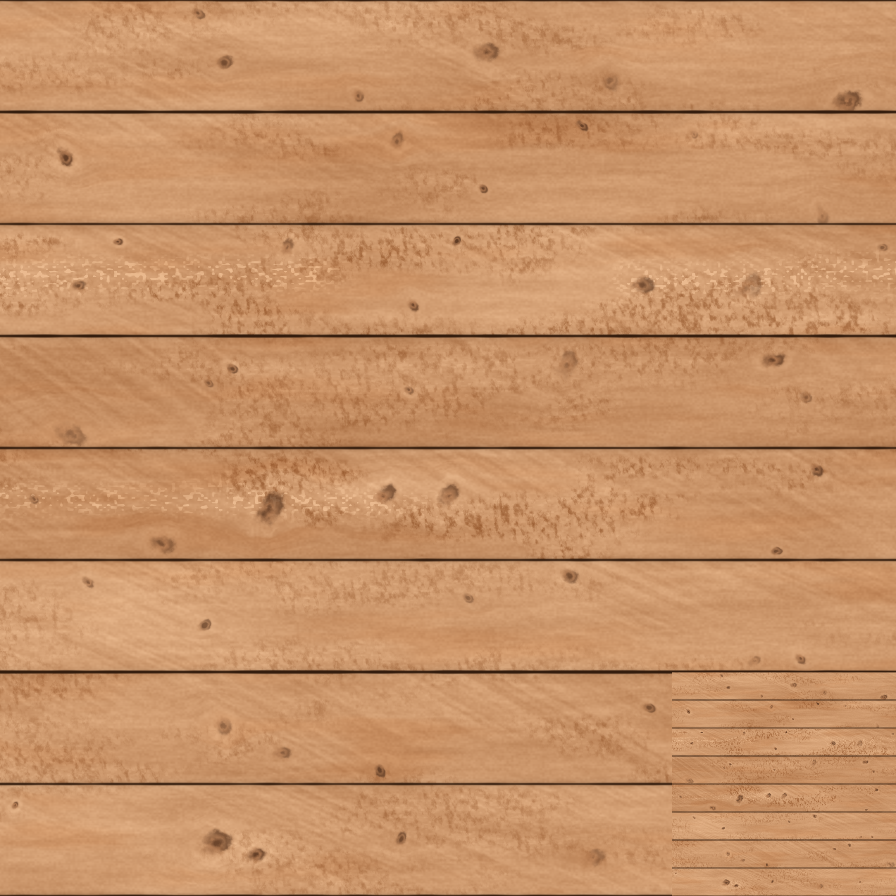
Give the GLSL for this texture, as a three.js fragment shader.

```glsl
// Eight horizontal pine boards with knots, saw marks and dark gaps, plus a quarter-size repeat in the lower right corner.
#define PLANKS 8.0
#define KNOTS 8
#define GAP_HALF_WIDTH 0.0014
#define EDGE_SOFTNESS 0.0012
#define INSET_SIZE 0.25
#define GRAIN_STRENGTH 0.72
#define SAW_STRENGTH 0.42
#define WOOD_DARK vec3(0.725, 0.505, 0.335)
#define WOOD_LIGHT vec3(0.855, 0.655, 0.485)
#define KNOT_BROWN vec3(0.60, 0.40, 0.26)
#define KNOT_CORE vec3(0.32, 0.19, 0.11)
#define GAP_COLOR vec3(0.20, 0.11, 0.05)

varying vec2 vUv;

float hash(vec2 p) {
  vec3 q = fract(p.xyx * vec3(0.1031, 0.1030, 0.0973));
  q += dot(q, q.yzx + 33.33);
  return fract((q.x + q.y) * q.z);
}

float noise(vec2 p) {
  vec2 i = floor(p), f = fract(p);
  f = f * f * (3.0 - 2.0 * f);
  return mix(mix(hash(i), hash(i + vec2(1.0, 0.0)), f.x),
             mix(hash(i + vec2(0.0, 1.0)), hash(i + 1.0), f.x), f.y);
}

float fbm(vec2 p) {
  float sum = 0.0, amplitude = 0.5;
  for (int i = 0; i < 4; i++) {
    sum += amplitude * noise(p);
    p = mat2(0.995, 0.1, -0.1, 0.995) * p * 2.03 + 17.3;
    amplitude *= 0.5;
  }
  return sum / 0.9375;
}

vec3 boards(vec2 uv, float zoom) {
  float row = floor(uv.y * PLANKS);
  vec2 p = vec2(uv.x * PLANKS, fract(uv.y * PLANKS)); // one unit = board height
  vec2 shift = vec2(row * 37.0 + 11.0, row * 53.0 + 7.0);
  float seed = hash(shift);
  float weathered = 1.0 - step(0.5, abs(abs(row - 4.0) - 1.0));
  float detail = inversesqrt(zoom);

  // Knots: bend the grain, then layer halo, stain, body, rim and core
  float bend = 0.0, halo = 0.0, stain = 0.0, body = 0.0, core = 0.0;
  float wobble = fbm(p * 12.0 + shift) - 0.5;
  for (int i = 0; i < KNOTS; i++) {
    vec2 id = vec2(float(i) * 19.0 + 3.0, row * 29.0 + 5.0);
    float size = hash(id + 71.0);
    float radius = mix(0.03, 0.105, size * size);
    float present = step(0.3 - 0.25 * weathered, hash(id + 131.0));
    float strength = present * mix(0.35, 1.0, hash(id + 211.0));
    vec2 center = vec2((float(i) + hash(id)) / float(KNOTS) * PLANKS, mix(0.06, 0.94, hash(id + 43.0)));
    vec2 d = p - center;
    d.x = mod(d.x + 0.5 * PLANKS, PLANKS) - 0.5 * PLANKS;
    float angle = (hash(id + 17.0) - 0.5) * 2.4;
    vec2 q = mat2(cos(angle), sin(angle), -sin(angle), cos(angle)) * d;
    float r = length(q * vec2(0.8, 1.15)) / radius + wobble * 1.1;
    bend -= present * d.y * exp(-0.1 * r * r);
    halo += strength * exp(-2.5 * (r - 1.75) * (r - 1.75));
    stain += strength * exp(-0.16 * r * r - 3.0 * d.y * d.y / (radius * radius) * 0.1);
    body = max(body, strength * (1.0 - smoothstep(0.5, 1.4, r)));
    float rim = exp(-12.0 * (r - 0.95) * (r - 0.95)) * smoothstep(-0.3, 0.9, q.x / radius);
    core = max(core, strength * max(0.75 * rim, 0.9 - 0.9 * smoothstep(0.05, 0.6, r)));
  }

  // Long grain, growth lines and fine fibres
  vec2 g = vec2(p.x, p.y + bend) + shift;
  float broad = fbm(g * vec2(0.5, 3.2)) - 0.5;
  float streak = fbm(g * vec2(1.5, 17.0)) - 0.5;
  float fiber = noise(g * vec2(13.0, 41.0)) - 0.5;
  float speckle = noise(p * vec2(47.0, 53.0) + shift) - 0.5;
  float growth = sin(30.0 * g.y + 11.0 * fbm(g * vec2(0.35, 1.6)));
  float tone = 0.56 + (seed - 0.5) * 0.34 + 0.35 * (noise(p * vec2(0.6, 1.4) + shift + 83.0) - 0.5);
  tone += GRAIN_STRENGTH * (1.1 * broad + 0.75 * streak + 0.06 * growth);
  tone += detail * (0.2 * fiber + 0.24 * speckle);

  // Diagonal saw marks, strongest along the upper edge
  float sawPhase = p.x * 0.6 + p.y * (0.8 + 0.5 * seed) + 0.05 * broad;
  float saw = noise(vec2(sawPhase * 24.0, p.x * 0.7) + shift) - 0.5;
  float sawArea = smoothstep(0.3, 0.75, noise(p * vec2(0.7, 1.3) + shift + 9.0) + 0.5 * (p.y - 0.45));
  tone += SAW_STRENGTH * saw * sawArea;

  // Rough dark ticks and pale torn fibres
  float patches = smoothstep(0.46, 0.72, fbm(p * vec2(0.8, 2.6) + shift + 23.0));
  float ticks = smoothstep(0.4, 0.85, fbm(vec2(p.x + 0.15 * p.y, p.y) * vec2(27.0, 19.0) + shift));
  tone -= (0.7 + 0.5 * weathered) * patches * ticks;
  float bandOffset = p.y - 0.54 + 0.2 * broad;
  float band = exp(-60.0 * bandOffset * bandOffset) * smoothstep(0.35, 0.62, noise(vec2(p.x * 0.8, row) + 31.0));
  float flecks = smoothstep(0.58, 0.82, noise(p * vec2(31.0, 47.0) + shift + 47.0));
  tone += detail * flecks * (0.18 * patches + 0.85 * weathered * band);
  tone += 0.3 * halo * (0.75 + 0.25 * growth) - 0.25 * stain;

  vec3 color = mix(WOOD_DARK, WOOD_LIGHT, clamp(tone, -0.8, 1.5));
  float redness = smoothstep(0.5, 0.8, fbm(g * vec2(0.7, 4.0) + 61.0));
  color *= mix(vec3(1.0), vec3(0.985, 0.95, 0.91), redness);
  color = mix(color, KNOT_BROWN * (1.0 + 0.5 * wobble + 0.1 * speckle), 0.85 * body);
  color = mix(color, KNOT_CORE, 0.85 * core);

  // Gaps between boards, each slightly different and soft at its lip
  float seam = mod(floor(uv.y * PLANKS + 0.5), PLANKS);
  float halfWidth = GAP_HALF_WIDTH * mix(0.7, 1.25, hash(vec2(seam * 13.0 + 2.0, 8.0)));
  halfWidth *= 0.8 + 0.4 * noise(vec2(uv.x * 40.0, seam));
  float edge = min(p.y, 1.0 - p.y) / PLANKS;
  float soft = EDGE_SOFTNESS * zoom;
  color *= 1.0 - 0.18 * exp(-edge / 0.0025);
  return mix(color, GAP_COLOR, 1.0 - smoothstep(halfWidth - soft, halfWidth + soft, edge));
}

void main() {
  // The corner inset shows the full set of boards at reduced scale
  vec2 corner = vec2(1.0 - INSET_SIZE, 0.0);
  bool inset = vUv.x > corner.x && vUv.y < INSET_SIZE;
  vec2 uv = inset ? (vUv - corner) / INSET_SIZE : vUv;
  gl_FragColor = vec4(boards(uv, inset ? 1.0 / INSET_SIZE : 1.0), 1.0);
}
```
